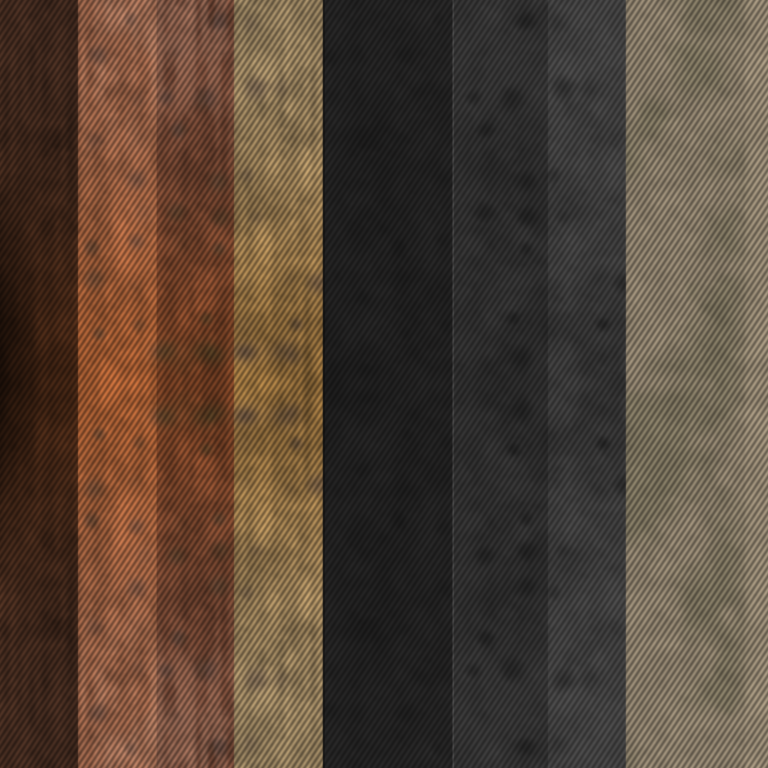
Write a Shadertoy shader that draws this texture.

```glsl
// Worn vertical stripes of rust, sand and charcoal under a fine diagonal twill.

float hash(vec2 p) {
    p = fract(p * vec2(0.1031, 0.1137));
    p += dot(p, p.yx + 33.33);
    return fract((p.x + p.y) * p.x * 7.31);
}

// Value noise that repeats across x after "period" cells
float noise(vec2 p, float period) {
    vec2 cell = floor(p), f = fract(p);
    f = f * f * (3.0 - 2.0 * f);
    float left = mod(cell.x, period), right = mod(cell.x + 1.0, period);
    return mix(mix(hash(vec2(left, cell.y)), hash(vec2(right, cell.y)), f.x),
               mix(hash(vec2(left, cell.y + 1.0)), hash(vec2(right, cell.y + 1.0)), f.x), f.y);
}

float fbm(vec2 p, float period) {
    float sum = 0.0, weight = 0.5;
    for (int i = 0; i < 5; i++) {
        sum += weight * noise(p * period + float(i) * vec2(0.0, 17.0), period);
        period *= 2.0;
        weight *= 0.55;
    }
    return sum / 1.06;
}

// Soft dark specks, one jittered speck in some of the grid cells
float specks(vec2 p, float period) {
    vec2 q = p * period, cell = floor(q);
    float dark = 0.0;
    for (int j = -1; j <= 1; j++)
    for (int i = -1; i <= 1; i++) {
        vec2 c = cell + vec2(i, j);
        vec2 id = vec2(mod(c.x, period), c.y) + 5.0;
        vec2 center = c + 0.25 + 0.5 * vec2(hash(id + 31.0), hash(id + 67.0));
        float size = mix(0.16, 0.32, hash(id + 11.0));
        float strength = smoothstep(0.3, 1.0, hash(id + 93.0));
        dark += strength * (1.0 - smoothstep(0.1 * size, 1.5 * size, length(q - center)));
    }
    return min(dark, 1.0);
}

float smudge(vec2 p, vec2 center, vec2 size) {
    vec2 d = (p - center) / size;
    return exp(-dot(d, d));
}

void mainImage(out vec4 fragColor, in vec2 fragCoord) {
    vec2 uv = fragCoord / iResolution.xy;
    float pixel = 1.0 / iResolution.x;

    // Stripes from left to right
    float edges[7] = float[7](0.1016, 0.2040, 0.3047, 0.4206, 0.590, 0.7135, 0.815);
    vec3 colors[8] = vec3[8](
        vec3(0.235, 0.150, 0.110), vec3(0.535, 0.345, 0.255),
        vec3(0.400, 0.250, 0.190), vec3(0.510, 0.440, 0.325),
        vec3(0.120, 0.118, 0.118), vec3(0.172, 0.170, 0.170),
        vec3(0.222, 0.220, 0.220), vec3(0.500, 0.455, 0.385));
    vec3 color = colors[0];
    for (int i = 0; i < 7; i++)
        color = mix(color, colors[i + 1], smoothstep(-pixel, pixel, uv.x - edges[i]));

    // Masks for the coloured, charcoal and plain sand areas
    float rust = 1.0 - smoothstep(-pixel, pixel, uv.x - 0.4206);
    float sand = smoothstep(-pixel, pixel, uv.x - 0.815);
    float charcoal = 1.0 - rust - sand;
    float red = 1.0 - smoothstep(-pixel, pixel, uv.x - 0.3047);

    // Grime mirrors about the middle height and repeats across
    float height = abs(uv.y - 0.5);
    vec2 grimeUv = vec2(uv.x, sqrt(height * height + 0.00001)) / 0.4;
    float cloud = fbm(grimeUv, 5.0) - 0.5;
    float fine = fbm(grimeUv + vec2(0.3, 3.0), 20.0) - 0.5;
    float streak = noise(grimeUv * vec2(48.0, 4.0), 48.0) - 0.5;
    float spots = specks(grimeUv, 8.0);

    // Warm centre, pale chalky ends
    float centre = exp(-height * height * 16.0);
    color *= mix(vec3(1.0), vec3(1.03, 0.89, 0.65), centre * rust);
    float chalk = smoothstep(0.22, 0.48, height) * smoothstep(-0.15, 0.25, cloud + 0.5 * streak);
    color = mix(color, vec3(0.56, 0.45, 0.39), 0.30 * chalk * red * smoothstep(0.09, 0.12, uv.x));
    color *= 1.0 + rust * (0.45 * cloud + 0.35 * fine + 0.16 * streak);
    color *= 1.0 + charcoal * (0.40 * cloud + 0.25 * fine + 0.3 * (height - 0.25));

    // Specks and the paired smudges around the middle
    float stains = 0.0;
    for (int i = 0; i < 4; i++) {
        float x = 0.215 + 0.052 * float(i);
        stains += smudge(vec2(uv.x, height), vec2(x, 0.042), vec2(0.018, 0.014));
    }
    stains *= 0.5 + 0.8 * (cloud + 0.5);
    vec3 grime = mix(vec3(0.27, 0.22, 0.21), vec3(0.09), charcoal);
    color = mix(color, min(color, grime), min(0.5 * spots + 0.65 * stains, 0.8) * (1.0 - sand));

    // Dark left border
    color *= 1.0 - 0.5 * smudge(uv, vec2(0.0, 0.55), vec2(0.045, 0.22));

    // Broad olive blotches on the sand stripe
    float blotch = smoothstep(0.43, 0.57, fbm(uv + vec2(0.2, 2.0), 5.0));
    color *= mix(vec3(1.0), vec3(0.87, 0.89, 0.86), blotch * sand * (1.0 - smoothstep(0.94, 0.99, uv.x)));
    color *= 1.0 + sand * (0.20 * fine + 0.06 * smoothstep(0.968, 0.972, uv.x));

    // Shaded and lit seams
    color *= 1.0 - 0.45 * smoothstep(0.0025, 0.0, abs(uv.x - 0.4215));
    color += 0.09 * smoothstep(0.0022, 0.0, abs(uv.x - 0.590));

    // Twill lines leaning to the right
    float twill = sin(6.28319 * (128.0 * uv.x - 85.0 * uv.y));
    color *= 1.0 + mix(0.21, 0.17, charcoal) * twill;

    fragColor = vec4(clamp(color, 0.0, 1.0), 1.0);
}
```
